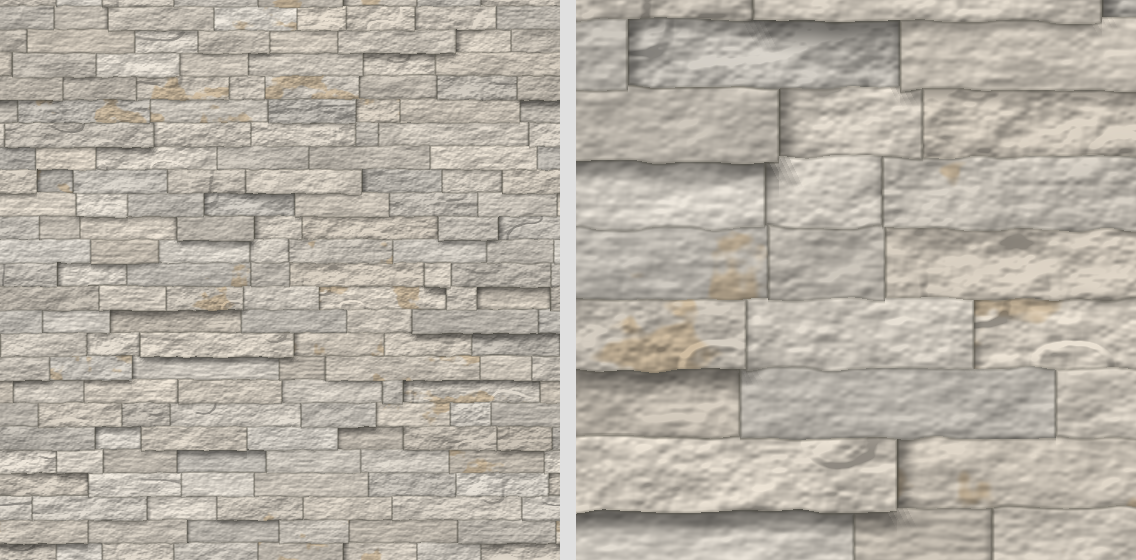
Left: the whole. Right: its middle third, enlarged.
Give the GLSL for this texture, as a WebGL 1 fragment shader.

```glsl
precision highp float;
// Split-face stone cladding: 24 courses of long, pale stones with uneven ends.
// Each stone has its own depth, tint and rough relief, lit from the upper left;
// stones that stand proud cast soft shadows on lower neighbours. Tiles seamlessly.

uniform vec2 u_resolution;

const float ROWS = 24.0;
const float COURSE_SHIFT = 0.2;
const vec2 TO_LIGHT = vec2(-0.5, 0.86);
const vec3 COOL_STONE = vec3(0.745, 0.728, 0.698);
const vec3 WARM_STONE = vec3(0.765, 0.732, 0.682);
const vec3 RUST_STAIN = vec3(0.69, 0.60, 0.47);
const vec3 JOINT = vec3(0.30, 0.29, 0.25);

// Lengths are measured in course heights.
struct Stone { vec2 cell; float left; float right; float depth; };

float hash(vec2 p) {
  vec3 q = fract(p.xyx * 0.1031);
  q += dot(q, q.yzx + 33.33);
  return fract((q.x + q.y) * q.z);
}

float noise(vec2 p) {
  vec2 i = floor(p), f = fract(p);
  f = f * f * (3.0 - 2.0 * f);
  return mix(mix(hash(i), hash(i + vec2(1.0, 0.0)), f.x),
             mix(hash(i + vec2(0.0, 1.0)), hash(i + 1.0), f.x), f.y);
}

float fbm(vec2 p) {
  float sum = 0.0, gain = 0.5;
  for (int i = 0; i < 4; i++) {
    sum += gain * noise(p);
    p = p * 2.07 + 11.3;
    gain *= 0.53;
  }
  return sum;
}

float trait(vec2 cell, float index) { return hash(cell + index * 17.0); }

// Jittered position of a vertical joint, wrapping after count stones.
float jointAt(float k, float count, float row) {
  return k + 0.8 * (hash(vec2(floor(mod(k + 0.5, count)), row + 71.0)) - 0.5);
}

Stone stoneAt(float x, float row) {
  row = floor(mod(row + 0.5, ROWS));
  float count = 6.0 + floor(2.0 * hash(vec2(row, 3.0)));
  float shift = hash(vec2(row, 9.0));
  float u = x / ROWS * count + shift;
  float k = floor(u);
  if (u < jointAt(k, count, row)) k -= 1.0;
  else if (u >= jointAt(k + 1.0, count, row)) k += 1.0;
  vec2 ends = vec2(jointAt(k, count, row), jointAt(k + 1.0, count, row));
  ends = (ends - shift) * ROWS / count;
  vec2 cell = vec2(floor(mod(k + 0.5, count)), row);
  return Stone(cell, ends.x, ends.y, trait(cell, 1.0));
}

// How far a stone's ragged lower edge hangs over the course below.
float overhang(Stone s, float x) {
  return 0.08 * s.depth + 0.07 * noise(vec2((x - s.left) * 2.5, s.cell.x + 9.0 * s.cell.y));
}

// Height of a stone face: broken lumps, sawn grain and the odd chipped ledge.
float relief(vec2 q, vec2 cell) {
  vec2 seed = cell * vec2(37.0, 53.0);
  float rough = trait(cell, 2.0);
  float lumps = fbm(q * vec2(1.1, 1.7) + seed) * mix(0.5, 1.25, rough);
  float pits = noise(q * vec2(6.5, 9.0) + seed) * 0.07;
  float grain = noise(q * vec2(1.3, 10.0) + seed) * mix(0.09, 0.02, rough);
  float chip = smoothstep(0.66, 0.76, noise(q * vec2(0.7, 1.1) + seed + 9.0));
  return lumps + pits + grain + 0.26 * chip * step(0.62, rough);
}

float castShadow(float dist, float rise, float reach) {
  float fade = 1.0 - smoothstep(0.0, 0.04 + reach * max(rise, 0.0), dist);
  return fade * clamp(rise * 1.6, 0.0, 1.0);
}

float jointLine(float dist, float pixel) {
  return 1.0 - smoothstep(0.0, 0.03 + pixel, abs(dist));
}

void main() {
  vec2 p = gl_FragCoord.xy / u_resolution * ROWS + vec2(0.0, COURSE_SHIFT);
  float pixel = ROWS / u_resolution.y;
  float row = floor(p.y), y = fract(p.y);

  // Pick the stone here, or the lip of the one above.
  Stone above = stoneAt(p.x, row + 1.0);
  Stone s = stoneAt(p.x, row);
  float drop = 1.0 - overhang(above, p.x) - y;
  if (drop < 0.0) { s = above; row += 1.0; y -= 1.0; }
  float base = y + overhang(s, p.x);
  vec2 q = vec2(p.x - s.left, y);

  // Soft shadow from the course above, then from both side neighbours.
  float shadow = 0.0;
  for (int i = 0; i < 5; i++) {
    float x = p.x - 0.5 * drop + (float(i) - 2.0) * 0.07;
    shadow += 0.2 * castShadow(drop, stoneAt(x, row + 1.0).depth - s.depth, 0.6);
  }
  shadow *= step(0.0, drop);
  float leftRise = stoneAt(s.left - 0.05, row).depth - s.depth;
  float rightRise = stoneAt(s.right + 0.05, row).depth - s.depth;
  float side = castShadow(q.x, leftRise, 0.4) + 0.6 * castShadow(s.right - p.x, rightRise, 0.2);

  // Stone colour with blotches and rare rust stains.
  vec3 color = mix(COOL_STONE, WARM_STONE, trait(s.cell, 3.0));
  color *= 0.92 + 0.16 * trait(s.cell, 4.0) + 0.10 * (fbm(q * vec2(0.6, 1.4) + s.cell * 29.0) - 0.5);
  float stain = smoothstep(0.56, 0.64, fbm(q * vec2(0.8, 1.0) + s.cell * 43.0));
  color = mix(color, RUST_STAIN, 0.6 * stain * step(0.82, trait(s.cell, 5.0)));

  // Face lighting, with a bright upper rim and a darker underside.
  float slope = (relief(q, s.cell) - relief(q + 0.045 * TO_LIGHT, s.cell)) / 0.045;
  float light = 1.0 + clamp(0.14 * slope, -0.28, 0.15);
  light += 0.05 * smoothstep(0.75, 0.95, y) - 0.08 * (1.0 - smoothstep(0.0, 0.2, base));
  color *= light * (1.0 - 0.48 * shadow) * (1.0 - 0.38 * min(side, 1.0));

  // Tight dry joints, darker where the step in depth is larger.
  float bed = max(jointLine(drop, pixel), jointLine(base, pixel));
  float ends = jointLine(min(q.x, s.right - p.x), pixel);
  float bedInk = bed * (0.28 + 0.35 * abs(above.depth - s.depth));
  float endInk = ends * (0.35 + 0.45 * max(abs(leftRise) * step(q.x, s.right - p.x), 0.3));
  gl_FragColor = vec4(mix(color, JOINT, max(bedInk, endInk)), 1.0);
}
```
